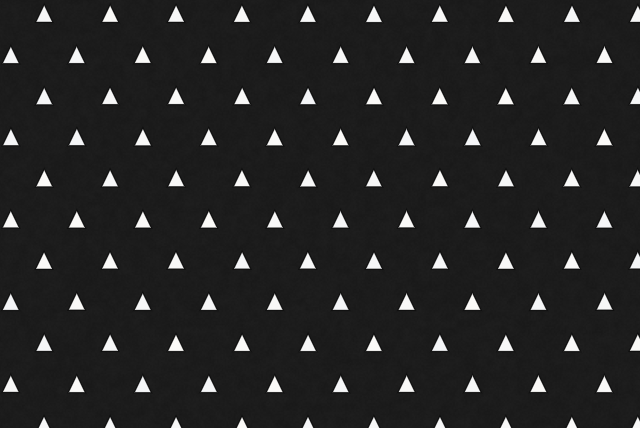
Write a WebGL 2 fragment shader that draws this pattern.

```glsl
#version 300 es
precision highp float;
// Staggered rows of small white triangles on a faintly grained charcoal ground.

uniform vec2 u_resolution;
out vec4 fragColor;

// Lengths are fractions of the canvas width, measured from the top left.
const vec2 PITCH = vec2(0.10306, 0.06426);
const vec2 FIRST_CENTRE = vec2(0.0690, 0.0216);
const float STAGGER = 0.495;           // shift of odd rows, in repeats
const vec2 TRIANGLE = vec2(0.0122, 0.0252); // half width, height
const float JITTER = 0.0005;
const float SIZE_VARIATION = 0.0003;
const float RIM_WIDTH = 0.0016;

const vec3 GROUND = vec3(0.108);
const vec3 RIM = vec3(0.055);
const vec3 WARM_WHITE = vec3(0.985, 0.980, 0.970);
const vec3 COOL_WHITE = vec3(0.955, 0.960, 0.968);
const float GRAIN = 0.014;
const float MOTTLE = 0.012;
const float GRAIN_SCALE = 420.0;
const float MOTTLE_SCALE = 85.0;

float hash(vec2 p) {
    vec3 q = fract(vec3(p.xyx) * 0.1031);
    q += dot(q, q.yzx + 33.33);
    return fract((q.x + q.y) * q.z);
}

float valueNoise(vec2 p) {
    vec2 i = floor(p);
    vec2 f = fract(p);
    f = f * f * (3.0 - 2.0 * f);
    float low = mix(hash(i), hash(i + vec2(1.0, 0.0)), f.x);
    float high = mix(hash(i + vec2(0.0, 1.0)), hash(i + 1.0), f.x);
    return mix(low, high, f.y);
}

// Signed distance to an upright isosceles triangle centred on its mid height.
float triangleDistance(vec2 p, vec2 size) {
    vec2 fromApex = vec2(abs(p.x), p.y - 0.5 * size.y);
    float side = dot(fromApex, normalize(vec2(size.y, size.x)));
    return max(side, -p.y - 0.5 * size.y);
}

void main() {
    float pixel = 1.0 / u_resolution.x;
    vec2 p = vec2(gl_FragCoord.x, u_resolution.y - gl_FragCoord.y) * pixel;

    // Find the nearest triangle in the staggered lattice.
    vec2 grid = (p - FIRST_CENTRE) / PITCH;
    float row = floor(grid.y + 0.5);
    float shift = STAGGER * mod(row, 2.0);
    vec2 cell = vec2(floor(grid.x - shift + 0.5), row);
    vec2 local = (grid - cell - vec2(shift, 0.0)) * PITCH;
    local.y = -local.y;

    // Vary place, size and tint a little from one triangle to the next.
    vec2 seed = cell + 20.0;
    vec2 offset = vec2(hash(seed), hash(seed + 41.7)) - 0.5;
    float growth = (hash(seed + 83.1) - 0.5) * SIZE_VARIATION;
    float d = triangleDistance(local - offset * JITTER, TRIANGLE + growth);
    vec3 white = mix(COOL_WHITE, WARM_WHITE, hash(seed + 127.3));

    // Ground with fine grain and soft mottling.
    float grain = (valueNoise(p * GRAIN_SCALE) - 0.5) * GRAIN;
    float mottle = (valueNoise(p * MOTTLE_SCALE + 57.0) - 0.5) * MOTTLE;
    vec3 color = GROUND + grain + mottle;

    // Thin dark rim, then the triangle itself.
    float rim = 1.0 - smoothstep(0.5 * RIM_WIDTH, RIM_WIDTH + pixel, d);
    color = mix(color, RIM, rim);
    float fill = 1.0 - smoothstep(-0.75 * pixel, 0.75 * pixel, d);
    color = mix(color, white + 0.5 * grain, fill);

    fragColor = vec4(color, 1.0);
}
```
